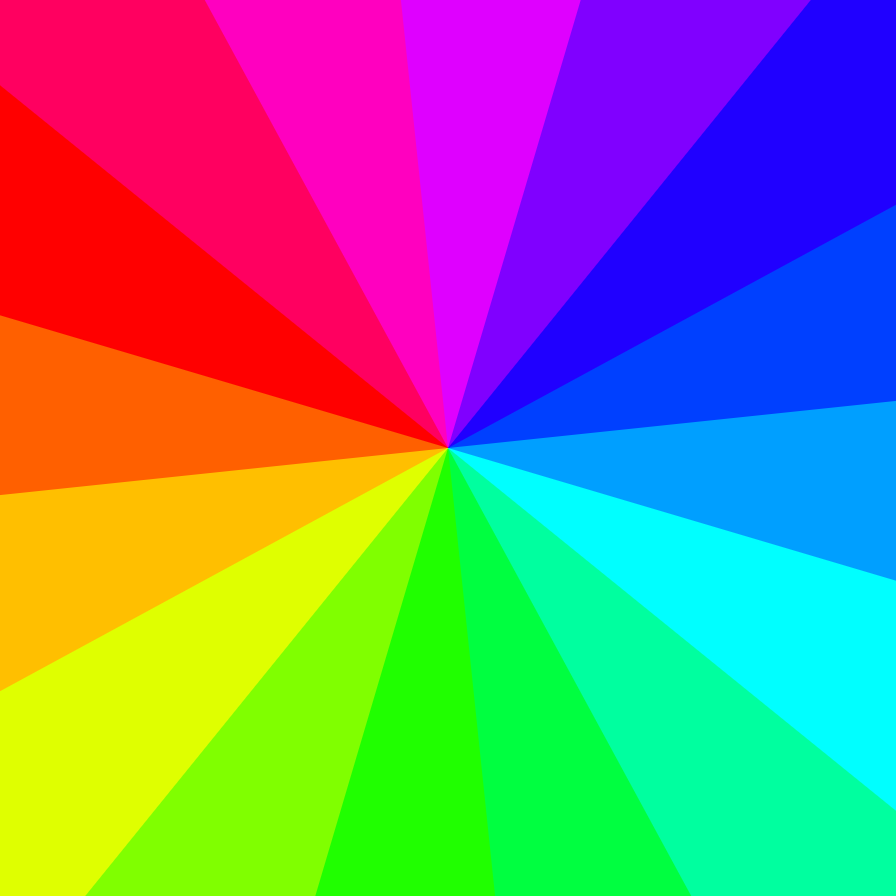
Reproduce this background procedurally as a Shadertoy shader.

```glsl
// A pinwheel of sixteen flat wedges that meet at the canvas centre.
// The polar angle is cut into equal steps, each step picks one fully
// saturated hue, and the nearest wedge edge is smoothed over one pixel.

const float TAU = 6.2831853;
const float WEDGES = 16.0;

// Fully saturated colour for a hue measured in turns
vec3 hueColor(float hue) {
    return clamp(abs(mod(hue * 6.0 + vec3(0.0, 4.0, 2.0), 6.0) - 3.0) - 1.0, 0.0, 1.0);
}

void mainImage(out vec4 fragColor, in vec2 fragCoord) {
    // Centred coordinates in units of the canvas height
    vec2 p = (fragCoord - 0.5 * iResolution.xy) / iResolution.y;
    float pixel = 1.0 / iResolution.y;

    // Angle counted in wedges, starting where the red wedge begins
    float turn = atan(p.y, p.x + 1e-6) / TAU;
    float steps = (turn - 141.0 / 360.0) * WEDGES;

    // Arc distance to the nearest wedge edge
    float edge = floor(steps + 0.5);
    float dist = (steps - edge) * length(p) * TAU / WEDGES;

    // Blend the two wedges on either side of that edge
    vec3 before = hueColor((edge - 1.0) / WEDGES);
    vec3 after = hueColor(edge / WEDGES);
    vec3 color = mix(before, after, clamp(dist / pixel + 0.5, 0.0, 1.0));

    fragColor = vec4(color, 1.0);
}
```
